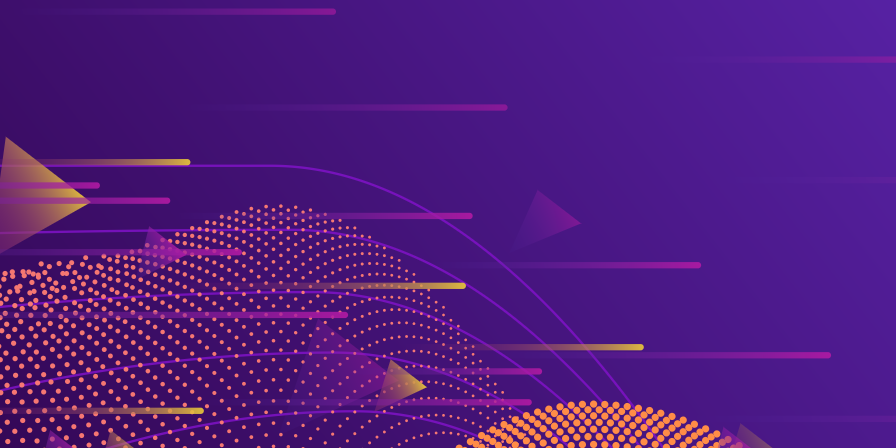
A Shadertoy shader for this background:

```glsl
// Violet abstract backdrop: a diagonal gradient with flowing curves, two halftone
// hills of staggered dots, glassy triangles and fading rounded speed bars.
// Every part is a distance function, blended in order over a 2 x 1 canvas.

const vec3 DARK_VIOLET = vec3(0.205, 0.03, 0.34);
const vec3 BLUE_VIOLET = vec3(0.34, 0.13, 0.64);
const vec3 CURVE_VIOLET = vec3(0.50, 0.07, 0.78);
const vec3 MAGENTA = vec3(0.70, 0.10, 0.64);
const vec3 INDIGO = vec3(0.28, 0.16, 0.62);
const vec3 PLUM = vec3(0.52, 0.16, 0.45);
const vec3 GOLD = vec3(0.93, 0.80, 0.22);
const vec3 CORAL = vec3(1.0, 0.49, 0.45);
const vec3 ORANGE = vec3(1.0, 0.55, 0.28);

const int CURVES = 5;
const float CURVE_HALF_WIDTH = 0.0026;
const float BAR_RADIUS = 0.0070;
const float TRI_DROP = 1.45;   // height of a triangle relative to its size
const float TIP_DROP = 0.77;   // height of its right tip below the apex

// Hills: peak, then right curvature, left drop and left width
const vec2 LEFT_PEAK = vec2(0.62, 0.54);
const vec3 LEFT_SHAPE = vec3(1.65, 0.14, 0.29);
const vec2 RIGHT_PEAK = vec2(1.32, 0.098);
const vec3 RIGHT_SHAPE = vec3(0.85, 0.50, 0.63);

// Bars: start x, end x, height
const vec3 MAGENTA_BARS[14] = vec3[14](
    vec3(0.03, 0.75, 0.974), vec3(1.43, 2.10, 0.867), vec3(0.40, 1.133, 0.760),
    vec3(-0.3, 0.223, 0.586), vec3(-0.4, 0.38, 0.552), vec3(0.39, 1.055, 0.518),
    vec3(1.60, 2.60, 0.598), vec3(-0.2, 0.54, 0.437), vec3(0.96, 1.565, 0.408),
    vec3(-0.3, 0.777, 0.297), vec3(1.10, 1.855, 0.207), vec3(0.78, 1.21, 0.171),
    vec3(0.44, 1.187, 0.102), vec3(1.55, 2.60, 0.065));
const vec3 GOLD_BARS[4] = vec3[4](
    vec3(-0.1, 0.425, 0.638), vec3(0.39, 1.04, 0.362),
    vec3(0.90, 1.437, 0.225), vec3(-0.1, 0.455, 0.083));

// Triangles: apex, size, skew of the lower corner; style: gold amount, opacity
const vec4 TRIANGLES[9] = vec4[9](
    vec4(0.013, 0.695, 0.190, -0.20), vec4(0.333, 0.495, 0.083, -0.37),
    vec4(1.200, 0.576, 0.097, -0.65), vec4(0.710, 0.289, 0.180, -0.49),
    vec4(0.872, 0.198, 0.081, -0.45), vec4(0.112, 0.040, 0.083, -0.37),
    vec4(0.247, 0.040, 0.083, -0.40), vec4(1.653, 0.055, 0.083, -0.45),
    vec4(1.615, 0.047, 0.083, -0.40));
const vec2 TRI_STYLE[9] = vec2[9](
    vec2(1, 0.95), vec2(0, 0.95), vec2(0, 0.52), vec2(0, 0.45), vec2(1, 0.95),
    vec2(0, 0.85), vec2(1, 0.70), vec2(1, 0.35), vec2(0, 0.80));

float hash(vec2 p) { return fract(sin(dot(p, vec2(127.1, 311.7))) * 43758.5453); }

// Soft coverage of a signed distance, one pixel wide
float cover(float d) { return clamp(0.5 - d * iResolution.y, 0.0, 1.0); }

float ridge(float x, vec2 peak, vec3 shape) {
    float u = x - peak.x;
    float fall = u > 0.0 ? shape.x * u * u : shape.y * (1.0 - exp(-u * u / (shape.z * shape.z)));
    return peak.y - fall;
}

// Staggered dots in rows below a ridge; rows.x and rows.y set the widening row gaps
float halftone(vec2 p, vec2 peak, vec3 shape, float gap, vec2 rows, vec2 radii, float jitter) {
    float depth = max(ridge(p.x, peak, shape) - p.y, 0.0);
    float row0 = floor((sqrt(rows.x * rows.x + 4.0 * rows.y * depth) - rows.x) / (2.0 * rows.y));
    float d = 1.0;
    for (int j = -2; j <= 2; j++) {
        float row = row0 + float(j);
        if (row < 0.0) continue;
        float stagger = 0.5 * mod(row, 2.0);
        for (int i = -1; i <= 1; i++) {
            float col = floor(p.x / gap - stagger + 0.5) + float(i);
            vec2 c = vec2((col + stagger) * gap, 0.0);
            c.y = ridge(c.x, peak, shape) - row * (rows.x + rows.y * row);
            float loose = jitter * (1.0 - smoothstep(0.1, 0.4, c.x)) * exp(-row * 0.08);
            c += loose * (vec2(hash(vec2(col, row)), hash(vec2(row, col + 40.0))) - 0.5);
            d = min(d, length(p - c) - mix(radii.x, radii.y, smoothstep(0.0, 1.0, c.x)));
        }
    }
    return cover(d);
}

float edge(vec2 p, vec2 a, vec2 b) {
    vec2 e = normalize(b - a);
    return dot(p - a, vec2(-e.y, e.x));
}

// Bar that fades in to the right; returns coverage and position along it
vec2 bar(vec2 p, vec3 b) {
    float x = clamp(p.x, b.x, b.y - BAR_RADIUS);
    float d = length(p - vec2(x, b.z)) - BAR_RADIUS;
    return vec2(cover(d), clamp((p.x - b.x) / (b.y - b.x), 0.0, 1.0));
}

void mainImage(out vec4 fragColor, in vec2 fragCoord) {
    vec2 p = fragCoord / iResolution.xy * vec2(2.0, 1.0);
    vec3 color = mix(DARK_VIOLET, BLUE_VIOLET, 0.36 * p.x + 0.28 * p.y);

    // Flowing curves: flat on the left, falling parabolas on the right
    for (int i = 0; i < CURVES; i++) {
        float k = float(i);
        float u = p.x - (0.604 + 0.047 * k);
        float bend = u > 0.0 ? 0.82 - 0.02 * k : 0.017 * k * k;
        float y = 0.63 - 0.145 * k + 0.002 * k * k - bend * u * u;
        float d = abs(p.y - y) / sqrt(1.0 + 4.0 * bend * bend * u * u);
        color = mix(color, CURVE_VIOLET, 0.85 * cover(d - CURVE_HALF_WIDTH));
    }

    // Halftone hills
    float leftDots = halftone(p, LEFT_PEAK, LEFT_SHAPE, 0.033, vec2(0.008, 0.0003), vec2(0.0058, 0.0030), 0.022);
    float rightDots = halftone(p, RIGHT_PEAK, RIGHT_SHAPE, 0.025, vec2(0.012, 0.0005), vec2(0.0080), 0.0);
    color = mix(color, CORAL, 0.95 * leftDots);
    color = mix(color, ORANGE, rightDots);

    // Triangles, brightest at the right tip
    for (int i = 0; i < 9; i++) {
        vec4 t = TRIANGLES[i];
        vec2 q = (p - t.xy) / t.z, tip = vec2(1.0, -TIP_DROP), low = vec2(t.w, -TRI_DROP);
        float d = max(edge(q, vec2(0), tip), max(edge(q, tip, low), edge(q, low, vec2(0))));
        float along = clamp(dot(q - low, tip - low) / dot(tip - low, tip - low), 0.0, 1.0);
        vec3 tint = mix(mix(INDIGO, MAGENTA, along), mix(PLUM, GOLD, along * along), TRI_STYLE[i].x);
        float alpha = TRI_STYLE[i].y * mix(0.15 + 0.85 * along, 0.5 + 0.5 * along, TRI_STYLE[i].x);
        color = mix(color, tint, alpha * cover(d * t.z));
    }

    // Speed bars, dimmer towards the top
    for (int i = 0; i < 14; i++) {
        vec2 b = bar(p, MAGENTA_BARS[i]);
        float strength = mix(0.9, 0.6, smoothstep(0.6, 0.75, p.y));
        color = mix(color, mix(INDIGO, MAGENTA, b.y), strength * b.x * b.y);
    }
    for (int i = 0; i < 4; i++) {
        vec2 b = bar(p, GOLD_BARS[i]);
        color = mix(color, mix(PLUM, GOLD, b.y * b.y), 0.9 * b.x * b.y);
    }
    fragColor = vec4(color, 1.0);
}
```
